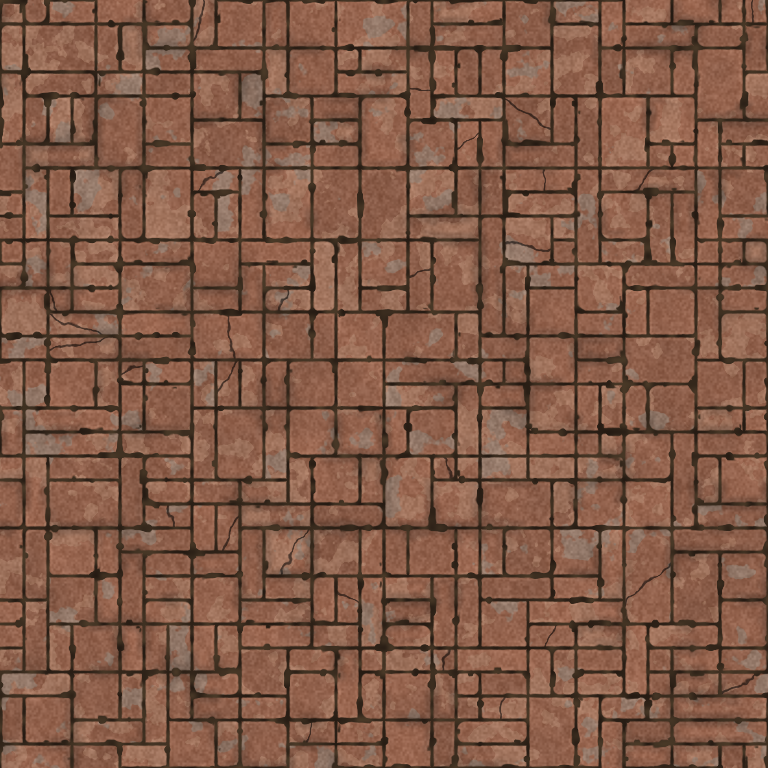
Give the GLSL for this texture, as a WebGL 2 fragment shader.

```glsl
#version 300 es
precision highp float;
// Worn terracotta paving: irregular rectangular stones with dark, chipped joints.

uniform vec2 u_resolution;
out vec4 fragColor;

float hash(vec2 p) {
    return fract(sin(dot(p, vec2(12.9898, 78.233))) * 43758.5453);
}

float noise(vec2 p) {
    vec2 i = floor(p), f = fract(p);
    f = f * f * (3.0 - 2.0 * f);
    return mix(mix(hash(i), hash(i + vec2(1, 0)), f.x),
               mix(hash(i + vec2(0, 1)), hash(i + vec2(1, 1)), f.x), f.y);
}

float fbm(vec2 p) {
    float sum = 0.0, amp = 0.53;
    for (int i = 0; i < 4; i++) {
        sum += amp * noise(p);
        p = mat2(1.6, 1.2, -1.2, 1.6) * p + 7.3;
        amp *= 0.5;
    }
    return sum;
}

// Dividing line of a 3 by 3 block: vertical in even blocks, horizontal in odd ones.
float divider(vec2 block) {
    bool even = mod(block.x + block.y, 2.0) < 0.5;
    return 3.0 * (even ? block.x : block.y) + floor(3.0 * hash(block + 4.7));
}

// Finds the slab around p, then cuts it into stones. Returns (min, max) corners.
vec4 findStone(vec2 p) {
    vec2 b = floor(p / 3.0), v = b;
    if (mod(b.x + b.y, 2.0) < 0.5) {
        float side = step(divider(b), p.x);
        v += vec2(side, step(divider(b + vec2(2.0 * side - 1.0, 0)), p.y));
    } else {
        float side = step(divider(b), p.y);
        v += vec2(step(divider(b + vec2(0, 2.0 * side - 1.0)), p.x), side);
    }
    float sw = divider(v - 1.0), se = divider(v - vec2(0, 1));
    float nw = divider(v - vec2(1, 0)), ne = divider(v);
    vec4 box = mod(v.x + v.y, 2.0) < 0.5 ? vec4(sw, se, ne, nw) : vec4(nw, sw, se, ne);

    for (int i = 0; i < 5; i++) {
        vec2 size = box.zw - box.xy;
        vec2 seed = box.xy + 0.37 * box.zw + float(i) * 5.1;
        if (hash(seed) > smoothstep(1.0, 9.0, size.x * size.y)) break;
        bool cutX = size.x == size.y ? hash(seed + 1.3) < 0.5 : size.x > size.y;
        float len = cutX ? size.x : size.y;
        float cut = 1.0 + floor(hash(seed + 2.9) * (len - 1.0));
        if (cutX) {
            cut += box.x;
            if (p.x < cut) box.z = cut; else box.x = cut;
        } else {
            cut += box.y;
            if (p.y < cut) box.w = cut; else box.y = cut;
        }
    }
    return box;
}

void main() {
    vec2 p = gl_FragCoord.xy / u_resolution.y * 32.0 + 60.0;
    float pixel = 32.0 / u_resolution.y;
    vec4 box = findStone(p);
    vec2 id = box.xy + 0.61 * box.zw;
    vec2 local = p - 0.5 * (box.xy + box.zw);

    // Rounded outline with a different radius at each corner, plus wear
    float corner = hash(id + 3.0 * sign(local));
    float radius = 0.06 + 0.38 * pow(hash(id + 8.2), 2.0) * mix(0.25, 1.0, corner);
    vec2 q = abs(local) - 0.5 * (box.zw - box.xy) + radius;
    float d = length(max(q, 0.0)) + min(max(q.x, q.y), 0.0) - radius;
    float chips = smoothstep(0.68, 0.92, noise(p * 2.6 + 31.0));
    d += 0.05 * (fbm(p * 3.5) - 0.5) + 0.11 * chips;

    // Stone face: clay, flaked lighter patches and grey weathering
    float tone = hash(id + 5.5);
    float flakes = fbm(p * 1.3 + tone * 20.0);
    float flakeLevel = mix(0.46, 0.74, hash(id + 6.1));
    float greyLevel = mix(0.54, 0.84, hash(id + 9.4));
    vec3 color = vec3(0.565, 0.377, 0.295) * mix(0.94, 1.06, tone);
    color = mix(color, vec3(0.645, 0.475, 0.385),
                0.75 * smoothstep(0.0, 0.04, flakes - flakeLevel));
    color = mix(color, vec3(0.57, 0.485, 0.43),
                0.8 * smoothstep(0.0, 0.06, fbm(p * 1.1 + 50.0) - greyLevel));
    color *= 1.0 + 0.14 * (fbm(p * 0.9 + 12.0) - 0.5);
    color += 0.09 * (noise(p * 11.0) - 0.5) + 0.05 * (noise(p * 6.0 + 3.0) - 0.5);

    // Grime towards the edges and a thin pale rim
    float grime = smoothstep(0.45, 0.8, noise(p * 0.7 + 90.0));
    color *= 1.0 - 0.22 * grime * smoothstep(-0.45, -0.05, d);
    float rim = smoothstep(-0.22, -0.14, d) * (1.0 - smoothstep(-0.13, -0.07, d));
    color += vec3(0.06, 0.055, 0.05) * rim * noise(p * 1.7 + 17.0);

    // Cracks across a few stones
    float angle = 6.2832 * hash(id + 7.7);
    float crack = abs(dot(local, vec2(cos(angle), sin(angle))) + 0.7 * (fbm(p * 1.2) - 0.5) - 0.15);
    float cracked = step(0.9, hash(id + 2.2));
    color *= 1.0 - 0.55 * cracked * (1.0 - smoothstep(0.015, 0.05 + pixel * 0.5, crack));

    // Joints
    vec3 mortar = mix(vec3(0.14, 0.10, 0.07), vec3(0.29, 0.225, 0.155), noise(p * 3.0 + 70.0));
    float blur = max(0.7 * pixel, 0.035);
    color = mix(color, mortar, smoothstep(-blur, blur, d + 0.065));
    fragColor = vec4(color, 1.0);
}
```
